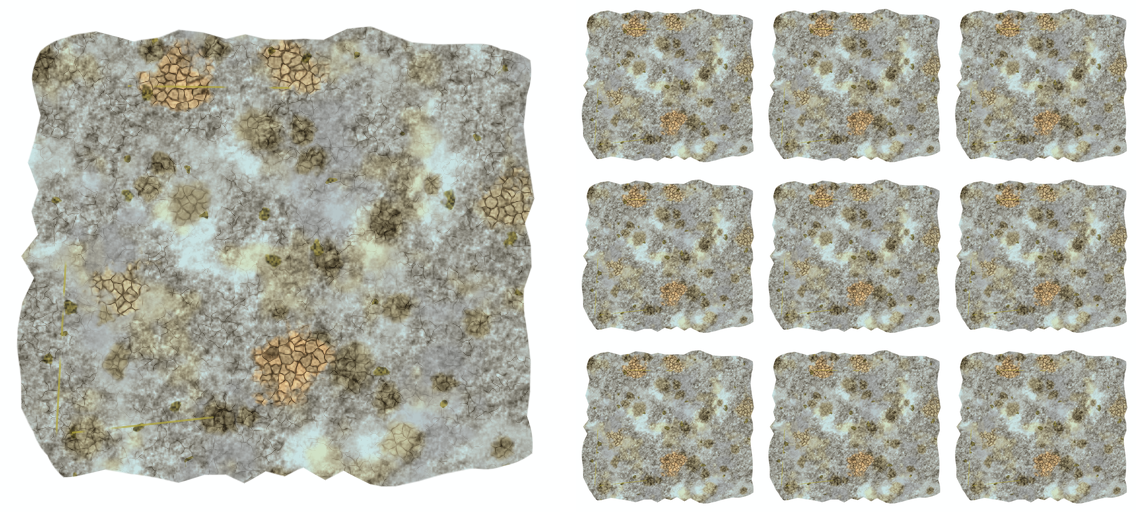
Left: one tile. Right: repeated 3 by 3.
Write a Shadertoy shader that draws this texture.

```glsl
// Ragged aerial mosaic of pale reef rubble with coral clumps, on a white ground.
const vec2 GRID = vec2(12, 11);              // base cells across the tile
const vec2 PATCH_HALF = vec2(0.492, 0.427);  // in canvas heights
const float CORNER = 0.10;
const float FLOOR_TONE = 0.735;
const float RELIEF = 0.95;
const float CRACK_DEPTH = 0.16;
const float CLUMP_CHANCE = 0.24;
const float OLIVE_CHANCE = 0.07;
const float TAU = 6.28319;
const vec3 GROUND = vec3(0.995, 1, 1);
const vec3 HAZE = vec3(0.65, 0.67, 0.69);
const vec3 OLIVE = vec3(0.43, 0.39, 0.15);
const vec3 CORAL_TINT = vec3(1.16, 0.98, 0.85);
const vec3 TAN_TINT = vec3(1.04, 0.99, 0.84);
const vec3 TAPE = vec3(0.70, 0.66, 0.24);

// Tone ramp from pits through rubble to bright sand
const vec3 RAMP[6] = vec3[6](
  vec3(0.17, 0.155, 0.12), vec3(0.32, 0.30, 0.25), vec3(0.455, 0.445, 0.40),
  vec3(0.59, 0.585, 0.545), vec3(0.71, 0.735, 0.71), vec3(0.79, 0.89, 0.89));

// Coral heads: centre x, y, radius, warmth
const vec4 HEADS[5] = vec4[5](
  vec4(0.515, 0.295, 0.080, 1.0), vec4(0.32, 0.835, 0.068, 0.9),
  vec4(0.52, 0.865, 0.062, 0.6), vec4(0.22, 0.44, 0.065, 0.3),
  vec4(0.90, 0.60, 0.060, 0.3));

// Survey tapes: start and end
const vec4 TAPES[3] = vec4[3](vec4(0.10, 0.14, 0.118, 0.50),
  vec4(0.13, 0.155, 0.38, 0.185), vec4(0.23, 0.832, 0.54, 0.828));

float hash(vec2 c) {
  vec3 v = fract(c.xyx * 0.1031);
  v += dot(v, v.yzx + 33.33);
  return fract((v.x + v.y) * v.z);
}

vec2 hash2(vec2 c) { return vec2(hash(c), hash(c + 517.0)); }

// Wrapping value noise
float noise(vec2 uv, float k) {
  vec2 n = GRID * k, q = uv * n, f = fract(q);
  f = f * f * (3.0 - 2.0 * f);
  vec2 a = mod(floor(q), n), b = mod(a + 1.0, n);
  return mix(mix(hash(a + k), hash(vec2(b.x, a.y) + k), f.x),
             mix(hash(vec2(a.x, b.y) + k), hash(b + k), f.x), f.y);
}

float fbm(vec2 uv, float k, int octaves) {
  float sum = 0.0, total = 0.0, amp = 0.5;
  for (int o = 0; o < octaves; o++) {
    sum += amp * noise(uv, k);
    total += amp;
    amp *= 0.6;
    k *= 2.0;
  }
  return sum / total;
}

// Wrapping cellular noise: gap to the cell border, cell id
vec2 cells(vec2 uv, float k) {
  vec2 n = GRID * k, q = uv * n;
  float near = 9.0, next = 9.0, id = 0.0;
  for (int j = 0; j < 9; j++) {
    vec2 c = floor(q) + vec2(j % 3 - 1, j / 3 - 1), w = mod(c, n);
    float d = length(c + hash2(w) - q);
    if (d < near) { next = near; near = d; id = hash(w + 91.0); }
    else next = min(next, d);
  }
  return vec2(next - near, id);
}

// Scattered discs: 1 at a centre, 0 at the rim
float scatter(vec2 uv, float k, float chance, float rMin, float rMax) {
  vec2 n = GRID * k, q = uv * n;
  float best = 0.0;
  for (int j = 0; j < 9; j++) {
    vec2 c = floor(q) + vec2(j % 3 - 1, j / 3 - 1), w = mod(c, n) + 37.0 * k;
    float d = length(c + hash2(w + 73.0) - q) / mix(rMin, rMax, hash(w + 211.0));
    if (hash(w + 401.0) < chance) best = max(best, 1.0 - d);
  }
  return best;
}

// Straight-edged jitter around the outline
float zigzag(float turn, float n) {
  float x = turn * n, i = floor(x);
  return mix(hash(vec2(mod(i, n), n)), hash(vec2(mod(i + 1.0, n), n)), fract(x)) - 0.5;
}

float segment(vec2 p, vec2 a, vec2 b) {
  vec2 e = b - a;
  return length(p - a - e * clamp(dot(p - a, e) / dot(e, e), 0.0, 1.0));
}

void mainImage(out vec4 fragColor, in vec2 fragCoord) {
  vec2 uv = fragCoord / iResolution.xy;
  vec2 aspect = vec2(iResolution.x / iResolution.y, 1);
  float px = 1.0 / iResolution.y;
  vec2 wobble = vec2(noise(uv, 3.0), noise(uv + 0.37, 3.0)) - 0.5;
  vec2 fine = vec2(noise(uv, 9.0), noise(uv + 0.61, 9.0)) - 0.5;
  vec2 warped = uv + 0.016 * wobble + 0.01 * fine;

  // Rubble and sand
  float rough = smoothstep(0.30, 0.56, fbm(uv + 0.23, 1.0, 4));
  float relief = fbm(uv + vec2(-0.003, 0.004), 2.0, 5) - fbm(uv, 2.0, 5);
  float speckle = fbm(uv + 0.11, 8.0, 3) - 0.5;
  float grain = noise(uv, 24.0) - 0.5;
  float crack = 1.0 - smoothstep(0.0, 0.22, cells(warped, 4.0).x);
  crack *= smoothstep(0.42, 0.62, noise(uv + 0.71, 4.0));
  float detail = RELIEF * relief + 0.42 * speckle + 0.16 * grain - CRACK_DEPTH * crack;
  float tone = FLOOR_TONE - 0.13 * rough + (0.35 + 0.65 * rough) * detail;
  tone += 0.13 * smoothstep(0.54, 0.70, fbm(uv + 0.47, 1.0, 3)) * (1.0 - 0.6 * rough);

  // Cobbled clumps and coral heads
  float clump = smoothstep(0.0, 0.5, scatter(warped, 1.0, CLUMP_CHANCE, 0.25, 0.65));
  vec2 cobble = cells(uv + 0.006 * fine, 5.0);
  float stone = smoothstep(0.0, 0.3, cobble.x);
  tone -= clump * (0.27 - 0.14 * stone);
  float head = 0.0, warmth = 0.0;
  float ragged = 1.6 * fbm(uv + 0.83, 2.0, 4) - 0.8;
  for (int i = 0; i < 5; i++) {
    float d = length((uv - HEADS[i].xy) * aspect) / HEADS[i].z + ragged;
    float m = 1.0 - smoothstep(0.65, 1.05, d);
    head = max(head, m);
    warmth = max(warmth, m * HEADS[i].w);
  }
  stone = mix(0.30, 0.60 + 0.17 * cobble.y, stone) + 0.2 * grain + 0.5 * relief;
  tone = mix(tone, stone, 0.85 * head);

  // Colour, tints and bluish haze
  float level = clamp((tone - 0.16) / 0.142, 0.0, 4.999);
  int stop = int(level);
  vec3 color = mix(RAMP[stop], RAMP[stop + 1], fract(level));
  float stain = smoothstep(0.55, 0.75, fbm(uv + 0.59, 1.0, 3));
  color *= mix(vec3(1), TAN_TINT, max(max(clump, head), 0.8 * stain));
  color *= mix(vec3(1), CORAL_TINT, warmth * (0.5 + 0.5 * cobble.y));
  float waves = sin(TAU * (2.0 * uv.x + uv.y) + 2.6) + sin(TAU * (3.0 * uv.x - uv.y) + 0.8);
  float haze = smoothstep(0.5, 1.9, waves + 2.0 * wobble.x) * (1.0 - max(head, clump));
  color = mix(color, HAZE, 0.5 * haze);
  float olive = smoothstep(0.0, 0.4, scatter(warped, 2.0, OLIVE_CHANCE, 0.16, 0.36));
  color = mix(color, OLIVE * (0.9 + speckle + grain), 0.75 * olive);

  // Broken survey tapes
  for (int i = 0; i < 3; i++) {
    float d = segment(uv * aspect, TAPES[i].xy * aspect, TAPES[i].zw * aspect);
    float line = 1.0 - smoothstep(0.0006, 0.0012 + px, d);
    color = mix(color, TAPE, 0.75 * line * smoothstep(0.35, 0.6, noise(uv, 2.0)));
  }

  // Jagged outline
  vec2 p = (uv - 0.5) * aspect, q = abs(p) - PATCH_HALF + CORNER;
  float edge = length(max(q, 0.0)) + min(max(q.x, q.y), 0.0) - CORNER;
  float turn = atan(p.y, p.x) / TAU + 0.5;
  edge += 0.034 * (zigzag(turn, 71.0) + zigzag(turn, 19.0));
  color = mix(clamp(color, 0.0, 1.0), GROUND, smoothstep(-px, px, edge));
  fragColor = vec4(color, 1);
}
```
